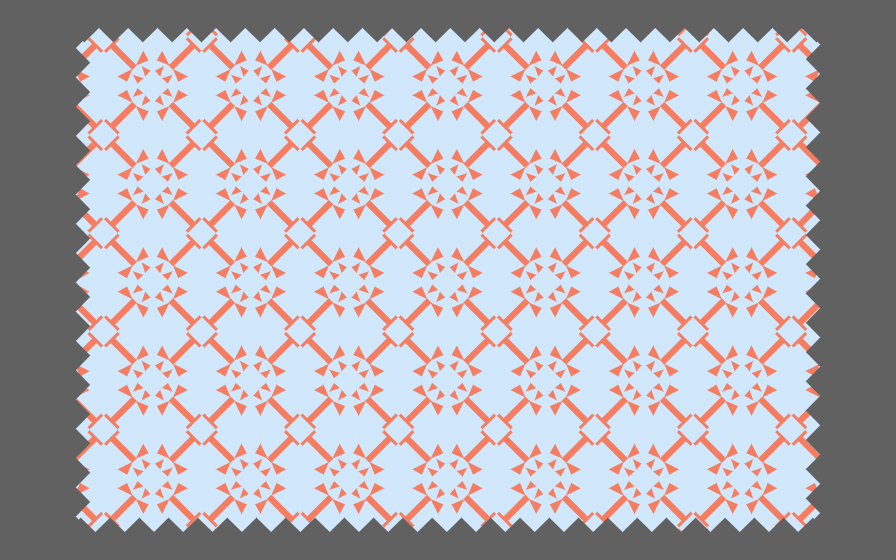
A WebGL 2 fragment shader for this pattern:

```glsl
#version 300 es
precision highp float;
// A pinked cloth swatch on grey, printed with a square grid of motifs.
// Each cell is folded onto one diagonal arm, built from two bars and two
// triangles; the cloth outline is four triangle waves.

uniform vec2 u_resolution;
out vec4 fragColor;

// Lengths are in design units, with 480 to the canvas height.
const float CANVAS_HEIGHT = 480.0;
const vec3 GREY  = vec3(0.38, 0.38, 0.38);
const vec3 CLOTH = vec3(0.82, 0.91, 0.99);
const vec3 CORAL = vec3(0.96, 0.49, 0.38);

const float PITCH = 84.2;
const vec2 GRID_CENTER = vec2(-0.5, -2.0);

const vec2 CLOTH_HALF = vec2(319.0, 216.0);
const float TOOTH_PITCH = 25.1;
const float TOOTH_DEPTH = 12.3;
const vec2 PHASE_LOW  = vec2(-2.0, -1.0);  // left and bottom teeth
const vec2 PHASE_HIGH = vec2(1.0, 2.0);    // right and top teeth

// Arm parts as (distance along the diagonal, distance from it).
const vec2 SHAFT_CENTER = vec2(35.5, 0.0);
const vec2 SHAFT_HALF = vec2(13.5, 2.7);
const vec2 CAP_CENTER = vec2(49.5, 0.0);
const vec2 CAP_HALF = vec2(1.3, 8.2);
const vec2 BARB_TIP = vec2(27.0, 15.5);
const vec2 BARB_HEEL = vec2(18.0, 13.0);
const vec2 BARB_ROOT = vec2(22.5, 2.0);
const vec2 PETAL_TIP = vec2(18.7, 5.3);
const vec2 PETAL_SIDE = vec2(10.6, 7.8);
const vec2 PETAL_ROOT = vec2(10.2, 1.1);

float boxDistance(vec2 p, vec2 halfSize) {
  vec2 d = abs(p) - halfSize;
  return max(d.x, d.y);
}

float cross2(vec2 a, vec2 b) {
  return a.x * b.y - a.y * b.x;
}

// Signed distance to the line through a and b.
float lineDistance(vec2 p, vec2 a, vec2 b) {
  return cross2(p - a, normalize(b - a));
}

float triangleDistance(vec2 p, vec2 a, vec2 b, vec2 c) {
  float winding = sign(cross2(b - a, c - a));
  float ab = winding * lineDistance(p, a, b);
  float bc = winding * lineDistance(p, b, c);
  float ca = winding * lineDistance(p, c, a);
  return max(ab, max(bc, ca));
}

float motifDistance(vec2 cell) {
  // Fold four quadrants, then mirror across the diagonal.
  vec2 q = abs(cell);
  vec2 arm = vec2(q.x + q.y, abs(q.x - q.y)) * inversesqrt(2.0);

  float d = boxDistance(arm - SHAFT_CENTER, SHAFT_HALF);
  d = min(d, boxDistance(arm - CAP_CENTER, CAP_HALF));
  d = min(d, triangleDistance(arm, BARB_TIP, BARB_HEEL, BARB_ROOT));
  return min(d, triangleDistance(arm, PETAL_TIP, PETAL_SIDE, PETAL_ROOT));
}

// Depth cut from an edge: zero at tooth tips, full in the notches.
vec2 notch(vec2 along) {
  return TOOTH_DEPTH * 2.0 * abs(fract(along / TOOTH_PITCH + 0.5) - 0.5);
}

float clothDistance(vec2 p) {
  vec2 low  = -p - CLOTH_HALF + notch(p.yx - PHASE_LOW);
  vec2 high =  p - CLOTH_HALF + notch(p.yx - PHASE_HIGH);
  vec2 d = max(low, high) * inversesqrt(2.0);
  return max(d.x, d.y);
}

float coverage(float d, float pixel) {
  return clamp(0.5 - d / pixel, 0.0, 1.0);
}

void main() {
  float pixel = CANVAS_HEIGHT / u_resolution.y;
  vec2 p = (gl_FragCoord.xy - 0.5 * u_resolution) * pixel;

  // Repeat the motif about the grid center.
  vec2 cell = (fract((p - GRID_CENTER) / PITCH + 0.5) - 0.5) * PITCH;

  vec3 color = mix(CLOTH, CORAL, coverage(motifDistance(cell), pixel));
  color = mix(GREY, color, coverage(clothDistance(p), pixel));
  fragColor = vec4(color, 1.0);
}
```
